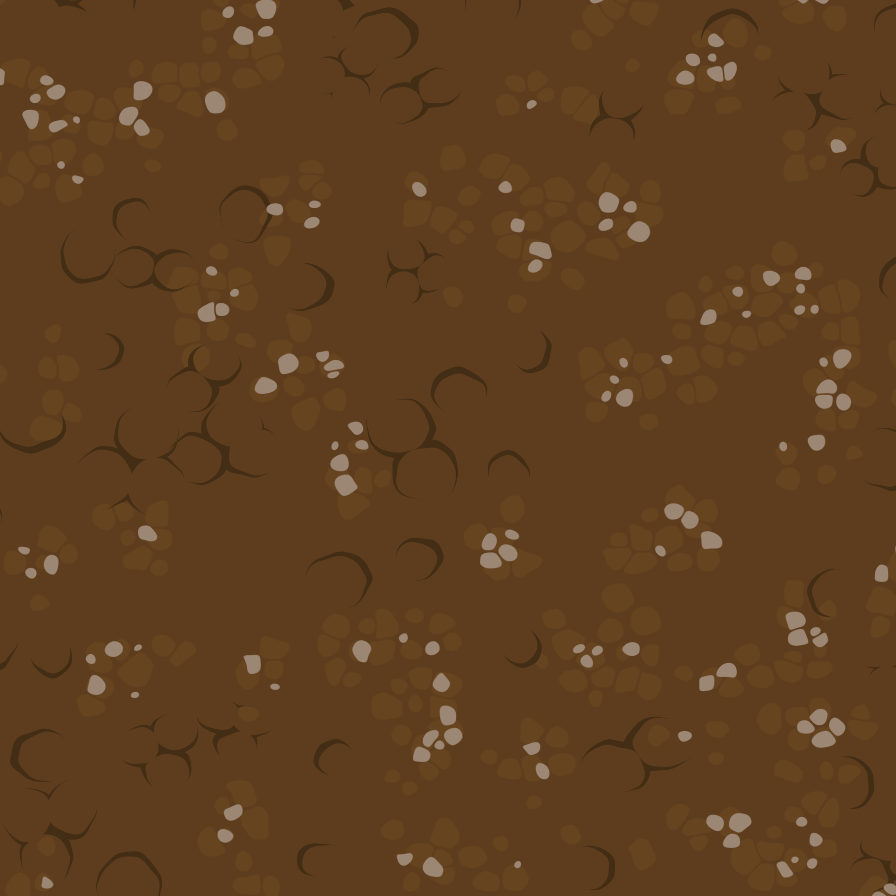
Reproduce this texture procedurally as a Shadertoy shader.

```glsl
// Brown soil with clusters of faint pebbles, small pale stones and dark curved cracks.

#define SOIL vec3(0.365, 0.240, 0.113)
#define PEBBLE vec3(0.405, 0.268, 0.125)
#define CRACK vec3(0.265, 0.175, 0.083)
#define STONE vec3(0.610, 0.525, 0.455)
#define SITES 9.5          // clusters and cracks per canvas side
#define PEBBLE_GRID 31.0   // pebble cells per canvas side
#define STONE_GRID 41.0    // pale stone cells per canvas side
#define CLUSTER_SHARE 0.50
#define CRACK_SHARE 0.46
#define CRACK_WIDTH 0.0085
#define TAU 6.2831853

vec3 hash3(vec2 p) {
    vec3 q = fract(p.xyx * vec3(0.1031, 0.1030, 0.0973));
    q += dot(q, q.yxz + 33.33);
    return fract((q.xxy + q.yzz) * q.zyx);
}

float smoothMin(float a, float b, float k) {
    float h = max(k - abs(a - b), 0.0) / k;
    return min(a, b) - h * h * k * 0.25;
}

// Jittered site position in canvas units
vec2 sitePosition(vec2 id, vec3 rnd) {
    return (id + 0.18 + 0.64 * rnd.xy) / SITES;
}

// Distance to the nearest cluster centre, scaled by cluster size
float clusterDistance(vec2 p) {
    vec2 cell = floor(p * SITES);
    float nearest = 1.0;
    for (int k = 0; k < 9; k++) {
        vec2 id = cell + vec2(k % 3 - 1, k / 3 - 1);
        vec3 rnd = hash3(id + 17.0);
        if (rnd.z > CLUSTER_SHARE) continue;
        vec3 look = hash3(id + 71.0);
        vec2 d = p - sitePosition(id, rnd);
        d *= mix(vec2(0.8, 1.2), vec2(1.2, 0.8), look.x);
        nearest = min(nearest, length(d) / mix(0.65, 1.15, look.y));
    }
    return nearest;
}

// Rounded cellular stones: x = inside distance, yz = centre, w = random
vec4 roundedCells(vec2 p, float grid, float seed, vec2 radii) {
    vec2 g = p * grid, cell = floor(g), centre = g;
    float best = 9.0;
    vec3 look = vec3(0.0);
    for (int k = 0; k < 9; k++) {
        vec2 id = cell + vec2(k % 3 - 1, k / 3 - 1);
        vec3 rnd = hash3(id + seed);
        vec2 c = id + 0.1 + 0.8 * rnd.xy;
        float d = length(g - c);
        if (d < best) { best = d; centre = c; look = hash3(id + seed + 43.0); }
    }
    vec2 offset = (g - centre) * mix(vec2(0.82, 1.15), vec2(1.08, 0.92), look.y);
    float inside = mix(radii.x, radii.y, look.x) - length(offset);
    vec2 home = floor(centre);
    for (int k = 0; k < 25; k++) {
        vec2 id = home + vec2(k % 5 - 2, k / 5 - 2);
        vec2 c = id + 0.1 + 0.8 * hash3(id + seed).xy;
        vec2 away = c - centre;
        if (dot(away, away) < 0.0001) continue;
        float border = dot(0.5 * (c + centre) - g, normalize(away)) - 0.035;
        inside = smoothMin(inside, border, 0.14);
    }
    return vec4(inside / grid, centre / grid, look.z);
}

// Tapered outlines of one to three circles meeting at each crack site
float cracks(vec2 p) {
    vec2 cell = floor(p * SITES);
    float inside = -1.0;
    for (int k = 0; k < 9; k++) {
        vec2 id = cell + vec2(k % 3 - 1, k / 3 - 1);
        vec3 rnd = hash3(id + 17.0);
        if (rnd.z < CLUSTER_SHARE || rnd.z > CLUSTER_SHARE + CRACK_SHARE) continue;
        vec3 look = hash3(id + 131.0), shape = hash3(id + 211.0);
        vec2 q = p - sitePosition(id, rnd);
        q *= mix(vec2(0.85, 1.15), vec2(1.05, 0.95), shape.x);
        int count = look.x < 0.42 ? 1 : (look.x < 0.65 ? 2 : 3);
        float radius = mix(0.019, 0.034, look.y);
        float reach = radius * mix(1.25, 2.0, shape.y);
        float spread = count == 3 ? 1.19 : 1.03;
        float gap = 1.0;
        for (int i = 0; i < count; i++) {
            float angle = TAU * (look.z + float(i) / float(count)) + 0.5 * sin(float(i) * shape.z * 9.0);
            vec2 c = radius * spread * vec2(cos(angle), sin(angle));
            gap = min(gap, length(q - c) - radius);
        }
        float taper = 1.0 - dot(q, q) / (reach * reach);
        float width = CRACK_WIDTH * mix(0.65, 1.1, shape.z) * taper;
        inside = max(inside, min(gap, width - gap));
    }
    return inside;
}

void mainImage(out vec4 fragColor, in vec2 fragCoord) {
    float pixel = 1.0 / iResolution.y;
    vec2 p = fragCoord * pixel;

    // Layered sines make the outlines uneven
    p += 0.0012 * sin(p.yx * vec2(97.0, 113.0) + 2.0 * sin(p * 61.0));
    p += 0.0005 * sin(p.yx * vec2(263.0, 229.0));

    vec3 color = SOIL;

    // Faint pebbles thin out away from cluster centres
    vec4 pebble = roundedCells(p, PEBBLE_GRID, 5.0, vec2(0.24, 0.62));
    float chance = 0.03 + 0.95 * smoothstep(0.072, 0.036, clusterDistance(pebble.yz));
    float cover = smoothstep(-pixel, pixel, pebble.x) * step(pebble.w, chance);
    color = mix(color, PEBBLE, cover);

    color = mix(color, CRACK, smoothstep(-0.6 * pixel, 0.6 * pixel, cracks(p)));

    // Pale stones gather at the hearts of the clusters
    vec4 stone = roundedCells(p, STONE_GRID, 307.0, vec2(0.15, 0.53));
    chance = 0.65 * smoothstep(0.042, 0.020, clusterDistance(stone.yz));
    cover = smoothstep(-0.7 * pixel, 0.7 * pixel, stone.x) * step(stone.w, chance);
    color = mix(color, STONE, cover);

    fragColor = vec4(color, 1.0);
}
```
